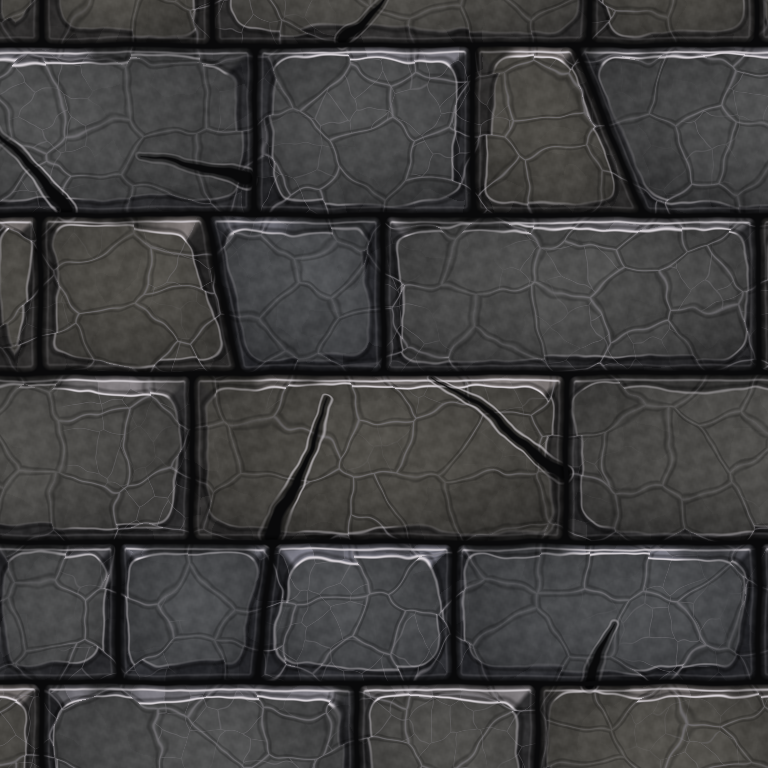
Reproduce this texture procedurally as a three.js fragment shader.

```glsl
// Dark bevelled stone wall: six uneven courses with chipped rims, facets and cracks.
varying vec2 vUv;

const vec3 MORTAR = vec3(0.035, 0.035, 0.04);
const vec3 SHADE = vec3(0.16, 0.16, 0.168);
const vec3 STONE = vec3(0.205, 0.205, 0.205);
const vec3 FACE = vec3(0.305, 0.305, 0.3);
const vec3 RIM = vec3(0.48, 0.47, 0.49);
const vec3 GLINT = vec3(0.84, 0.82, 0.84);

float hash(vec2 p) {
  vec3 q = fract(p.xyx * 0.1031);
  q += dot(q, q.yzx + 33.33);
  return fract((q.x + q.y) * q.z);
}

// Layered sines, roughly -1 to 1
float waves(vec2 p) {
  float sum = 0.0, amp = 0.5;
  for (int i = 0; i < 4; i++) {
    p = mat2(0.8, 0.6, -0.6, 0.8) * p * 1.8 + 1.7;
    sum += amp * sin(p.x + 1.4 * sin(p.y));
    amp *= 0.55;
  }
  return sum;
}

vec2 cellPoint(vec2 cell) {
  return cell + 0.05 + 0.9 * vec2(hash(cell), hash(cell + 17.3));
}

// Cellular noise: x = distance to the nearest cell border, y = cell value
vec2 facets(vec2 p) {
  vec2 base = floor(p), nearest = vec2(0.0), owner = base;
  float best = 9.0, border = 9.0;
  for (int k = 0; k < 9; k++) {
    vec2 cell = base + vec2(mod(float(k), 3.0), floor(float(k) / 3.0)) - 1.0;
    vec2 r = cellPoint(cell) - p;
    if (dot(r, r) < best) { best = dot(r, r); nearest = r; owner = cell; }
  }
  for (int k = 0; k < 25; k++) {
    vec2 r = cellPoint(owner + vec2(mod(float(k), 5.0), floor(float(k) / 5.0)) - 2.0) - p;
    vec2 gap = r - nearest;
    if (dot(gap, gap) > 0.0001) border = min(border, dot(0.5 * (r + nearest), normalize(gap)));
  }
  return vec2(border, hash(owner + 5.7));
}

float roundBox(vec2 p, vec2 halfSize, float radius) {
  vec2 q = abs(p) - halfSize + radius;
  return length(max(q, 0.0)) + min(max(q.x, q.y), 0.0) - radius;
}

// Lower edge of each course
float courseEdge(int i) {
  return i < 1 ? -0.09 : i < 2 ? 0.111 : i < 3 ? 0.294 : i < 4 ? 0.514 : i < 5 ? 0.72 : i < 6 ? 0.941 : 1.13;
}

// Joints of each course, wrapping across; some lean with height h above mid-course
vec4 courseJoints(int i, float h) {
  return i < 1 ? vec4(0.055, 0.465, 0.7, 0.7) : i < 2 ? vec4(0.154, 0.345 + 0.1 * h, 0.592, 0.988)
    : i < 3 ? vec4(0.25, 0.737, 0.737, 0.737) : i < 4 ? vec4(0.052, 0.29 - 0.2 * h, 0.499, 0.987)
    : i < 5 ? vec4(0.332, 0.616, vec2(0.793 - 0.4 * h)) : vec4(0.055, 0.277, 0.768, 0.986);
}

// Root and tip of each crack
vec4 crackEnds(int i) {
  return i < 1 ? vec4(0.771, 0.115, 0.797, 0.186) : i < 2 ? vec4(0.349, 0.297, 0.43, 0.479)
    : i < 3 ? vec4(0.735, 0.385, 0.566, 0.508) : i < 4 ? vec4(0.325, 0.765, 0.18, 0.802)
    : i < 5 ? vec4(0.09, 0.722, -0.02, 0.85) : vec4(0.45, 0.945, 0.51, 1.01);
}

float taperedCrack(vec2 p, vec2 root, vec2 tip, float width) {
  vec2 along = tip - root;
  float t = clamp(dot(p - root, along) / dot(along, along), 0.0, 1.0);
  return length(p - root - along * t) - width * (1.0 - 0.95 * t);
}

float line(float d, float width) { return 1.0 - smoothstep(0.0, width, abs(d)); }

void main() {
  // Find the block that holds this point
  vec2 p = vUv + 0.002 * vec2(waves(vUv * 19.0), waves(vUv * 17.0 + 9.0));
  int course = 0;
  for (int i = 1; i < 6; i++) if (p.y > courseEdge(i)) course = i;
  vec2 low = vec2(-2.0, courseEdge(course)), high = vec2(3.0, courseEdge(course + 1));
  vec4 joints = courseJoints(course, p.y - 0.5 * (low.y + high.y));
  float block = 0.0;
  for (int k = 0; k < 4; k++) {
    float passed = step(joints[k], p.x);
    low.x = max(low.x, joints[k] - 1.0 + passed);
    high.x = min(high.x, joints[k] + passed);
    block += passed;
  }
  vec2 halfSize = 0.5 * (high - low), local = p - 0.5 * (low + high);
  float seed = hash(vec2(mod(block, 4.0), float(course)) * 13.1 + 7.0);

  // Outline, facets and chipped bevel
  float outer = roundBox(local, halfSize - 0.0025, 0.01);
  vec2 facet = facets(p * vec2(11.5, 13.0) + 0.2 * vec2(waves(p * 11.0), waves(p * 12.0 + 4.0)));
  vec2 flake = facets(p * 25.0 + 0.3 * vec2(waves(p * 15.0 + 2.0), waves(p * 17.0)));
  float chip = 0.7 * waves(p * 13.0 + seed * 40.0) + 1.1 * (facet.y - 0.5);
  float inner = roundBox(local, halfSize - 0.019 - 0.01 * chip, 0.03);
  vec2 inset = halfSize - abs(local), spread = local / halfSize;
  float topSide = smoothstep(-0.006, 0.006, inset.x - inset.y) * step(0.0, local.y);
  float wear = smoothstep(-0.2, 0.5, waves(p * vec2(9.0, 4.0) + seed * 23.0));

  // Face and bevel tones
  float glow = clamp(1.0 - 0.65 * dot(spread, spread) + 0.2 * spread.y, 0.0, 1.0);
  vec3 face = mix(STONE, FACE, glow) + 0.035 * (facet.y - 0.5) + 0.02 * (flake.y - 0.5);
  vec3 bevel = mix(SHADE + 0.07 * (flake.y - 0.5), mix(STONE, RIM, wear * (0.6 + 0.6 * flake.y)), topSide);
  vec3 color = mix(bevel, face, smoothstep(0.002, -0.002, inner));
  color *= mix(vec3(0.97, 0.99, 1.04), vec3(1.03, 1.0, 0.95), smoothstep(0.2, 0.8, seed));
  color += 0.028 * waves(p * 100.0);

  // Thin worn edges with dark undersides
  color *= 1.0 - 0.3 * line(inner - 0.005, 0.004) - 0.2 * line(facet.x - 0.05, 0.035);
  color = mix(color, RIM, line(flake.x, 0.03) * 0.4 * wear * smoothstep(0.3, 0.7, facet.y));
  color = mix(color, RIM, line(facet.x, 0.024) * (0.25 + 0.4 * wear));
  color = mix(color, GLINT, line(inner, 0.0027) * mix(0.12 + 0.3 * wear, 0.4 + 0.6 * wear, topSide));
  color = mix(color, GLINT, line(outer + 0.007, 0.0027) * (0.1 + topSide * (0.2 + 0.6 * wear)));

  // Cracks with a shaded bed and lit lips
  vec2 bent = p + 0.006 * vec2(waves(p * 18.0), waves(p * 16.0 + 6.0));
  float crack = 1.0;
  for (int i = 0; i < 6; i++) crack = min(crack, taperedCrack(bent, crackEnds(i).xy, crackEnds(i).zw, 0.007));
  color *= mix(0.6, 1.0, smoothstep(0.0, 0.009, crack));
  color = mix(color, GLINT, line(crack - 0.005, 0.0026) * (0.2 + 0.45 * wear));
  color = mix(color, MORTAR, smoothstep(0.0015, -0.0015, crack));

  // Dark joints
  color *= mix(0.4, 1.0, smoothstep(0.0, 0.008, -outer));
  gl_FragColor = vec4(mix(MORTAR, color, smoothstep(0.001, -0.002, outer)), 1.0);
}
```
